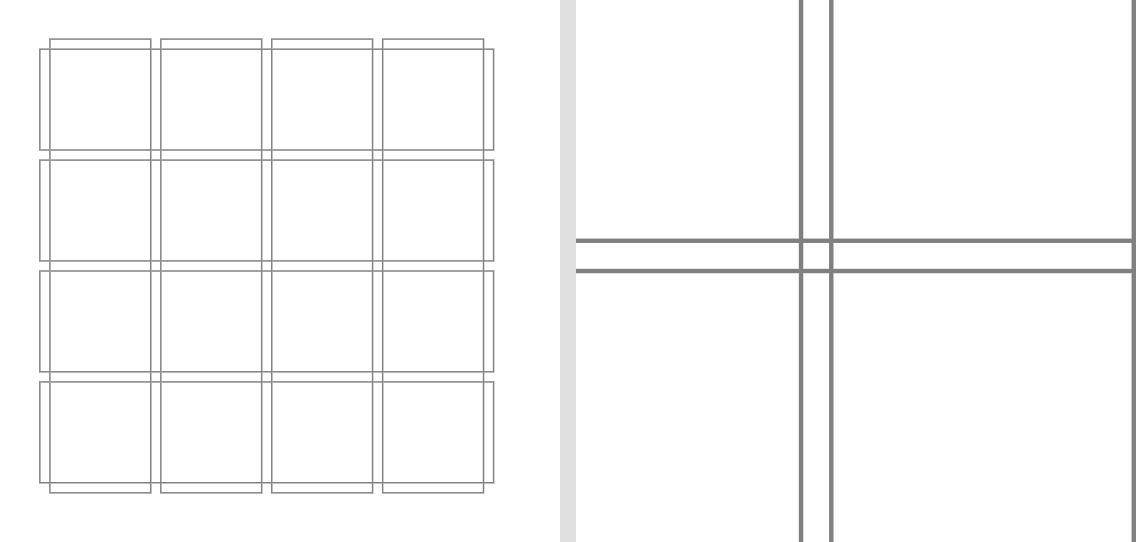
Left: the whole. Right: its middle third, enlarged.
A Shadertoy shader for this pattern:

```glsl
// Four upright and four level outlined strips, interlaced into a grey grid on white.

// Lengths are fractions of the canvas height.
const float COUNT = 4.0;                    // strips in each direction
const float PITCH = 0.20464;                // spacing between strip centres
const float GAP = 0.01861;                  // space between strips, also the overhang
const float LINE_WIDTH = 0.00272;
const vec2 CENTER = vec2(0.4921, 0.5093);
const vec3 PAPER = vec3(1.0);
const vec3 INK = vec3(0.5);

// Box distance with square corners, so that outlines stay mitred.
float boxDistance(vec2 p, vec2 halfSize) {
    vec2 d = abs(p) - halfSize;
    return max(d.x, d.y);
}

// Distance to the outline of the nearest strip; strips run along y, repeat along x.
float stripOutline(vec2 p) {
    float halfCount = 0.5 * COUNT;
    float column = clamp(floor(p.x / PITCH + halfCount), 0.0, COUNT - 1.0);
    float columnCenter = (column + 0.5 - halfCount) * PITCH;
    vec2 halfSize = 0.5 * vec2(PITCH - GAP, COUNT * PITCH + GAP);
    return abs(boxDistance(p - vec2(columnCenter, 0.0), halfSize));
}

void mainImage(out vec4 fragColor, in vec2 fragCoord) {
    float pixel = 1.0 / iResolution.y;
    vec2 p = fragCoord * pixel - CENTER;

    // Upright strips, and the same strips with the axes swapped
    float dist = min(stripOutline(p), stripOutline(p.yx));

    // Line coverage over one pixel
    float coverage = clamp((0.5 * LINE_WIDTH - dist) / pixel + 0.5, 0.0, 1.0);
    fragColor = vec4(mix(PAPER, INK, coverage), 1.0);
}
```
